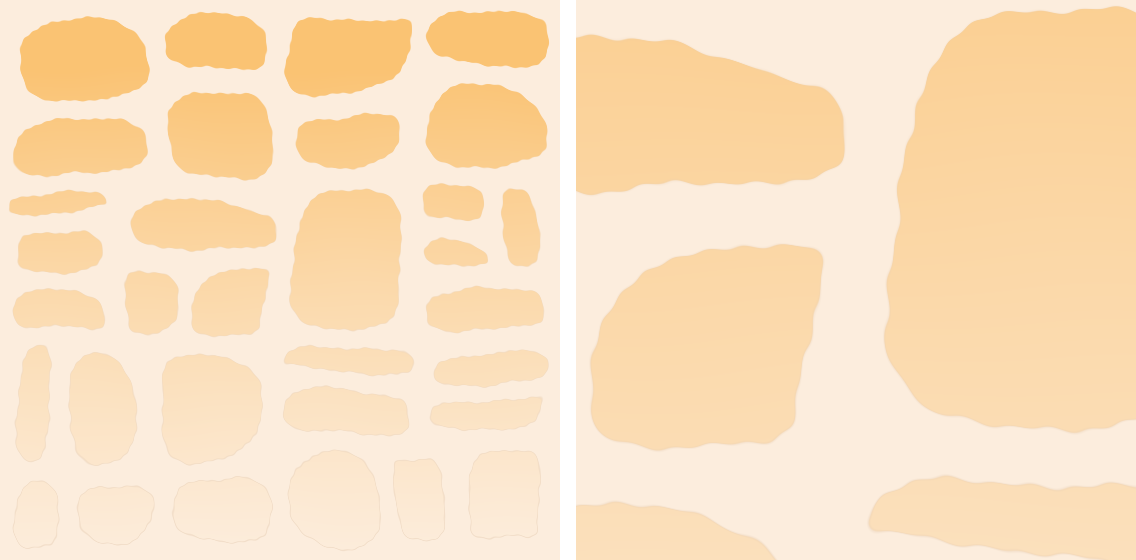
Left: the whole. Right: its middle third, enlarged.
Give the GLSL for this pattern, as a WebGL 1 fragment shader.

```glsl
precision highp float;
// Irregular rounded paving stones, fading from amber at the top into cream at the bottom.

uniform vec2 u_resolution;

const vec3 CREAM = vec3(0.988, 0.929, 0.865);
const vec3 AMBER = vec3(0.980, 0.763, 0.450);
const vec3 RIM   = vec3(0.900, 0.800, 0.700);

const float TAU        = 6.2831853;
const float SEED       = 3.0;
const float MARGIN     = 0.010;               // free border of the tile
const vec2  STOP_AREA  = vec2(0.018, 0.085);  // range of plot areas that stay whole
const vec2  SPLIT      = vec2(0.37, 0.63);    // range of cut positions
const vec2  GAP        = vec2(0.011, 0.027);  // range of insets on each side
const vec2  SQUARENESS = vec2(2.2, 6.5);      // range of corner exponents
const float ASPECT     = 1.3;                 // preferred width over height
const float SKEW       = 0.08;
const float BEND       = 0.006;               // slow bending of the layout
const float ROUGHNESS  = 0.0028;              // ripple of the outlines
const float RIM_WIDTH  = 0.0010;
const float RIM_ALPHA  = 0.45;
const float FADE_START = 0.88;                // height where the fade begins

float hash(float id, float salt) {
  return fract(sin(id * 12.99 + (salt + SEED) * 78.23) * 4375.85);
}

float hashRange(float id, float salt, vec2 range) {
  return mix(range.x, range.y, hash(id, salt));
}

// Layered sines with whole frequencies, so they wrap at the tile edges.
vec2 bend(vec2 p) {
  return BEND * vec2(sin(TAU * (2.0 * p.y + p.x)) + 0.5 * sin(TAU * (5.0 * p.y - 2.0 * p.x)),
                     sin(TAU * (2.0 * p.x - p.y)) + 0.5 * sin(TAU * (5.0 * p.x + 3.0 * p.y)));
}

float ripple(vec2 p) {
  return ROUGHNESS * (0.5 * sin(TAU * dot(p, vec2(11.0, 7.0)))
                    + 0.4 * sin(TAU * dot(p, vec2(-17.0, 21.0)))
                    + 0.3 * sin(TAU * dot(p, vec2(43.0, 31.0))));
}

// Cuts the tile again and again; returns the number of the plot around p.
float findPlot(vec2 p, out vec2 lo, out vec2 hi) {
  float id = 1.0;
  lo = vec2(MARGIN);
  hi = vec2(1.0 - MARGIN);
  for (int i = 0; i < 8; i++) {
    vec2 size = hi - lo;
    if (size.x * size.y < hashRange(id, 1.0, STOP_AREA)) break;
    float bias = ASPECT * hashRange(id, 2.0, vec2(0.75, 1.25));
    vec2 axis = size.x > size.y * bias ? vec2(1.0, 0.0) : vec2(0.0, 1.0);
    float cut = dot(mix(lo, hi, hashRange(id, 3.0, SPLIT)), axis);
    float side = step(cut, dot(p, axis));
    lo = mix(lo, mix(lo, vec2(cut), axis), side);
    hi = mix(mix(hi, vec2(cut), axis), hi, side);
    id = id * 2.0 + side;
  }
  return id;
}

// Signed distance to a lopsided superellipse with a different exponent per corner.
float stoneDistance(vec2 p, float id, vec2 lo, vec2 hi) {
  vec2 maxGap = 0.22 * (hi - lo);
  lo += min(vec2(hashRange(id, 4.0, GAP), hashRange(id, 5.0, GAP)), maxGap);
  hi -= min(vec2(hashRange(id, 6.0, GAP), hashRange(id, 7.0, GAP)), maxGap);
  vec2 center = mix(lo, hi, 0.35 + 0.3 * vec2(hash(id, 8.0), hash(id, 9.0)));
  vec2 q = p - center;
  q.x += SKEW * (2.0 * hash(id, 10.0) - 1.0) * q.y;

  vec2 corner = step(0.0, q);
  vec2 halfSize = mix(center - lo, hi - center, corner);
  float pick = hash(id, 11.0 + dot(corner, vec2(1.0, 2.0)));
  float n = mix(SQUARENESS.x, SQUARENESS.y, pick * pick);

  vec2 a = max(abs(q) / halfSize, 0.001);
  float k = pow(pow(a.x, n) + pow(a.y, n), 1.0 / n);
  vec2 slope = pow(a / k, vec2(n - 1.0)) / halfSize;
  return (k - 1.0) / length(slope);
}

void main() {
  vec2 uv = gl_FragCoord.xy / u_resolution;
  float pixel = 1.0 / min(u_resolution.x, u_resolution.y);

  vec2 p = fract(uv + bend(uv));
  vec2 lo, hi;
  float id = findPlot(p, lo, hi);
  float d = stoneDistance(p, id, lo, hi) + ripple(uv);

  // Vertical fade
  float u = clamp((FADE_START - p.y) / FADE_START, 0.0, 1.0);
  float fade = u * (1.3 - 0.3 * u);

  // Stone fill, then a faint rim that shows on the pale stones
  float fill = 1.0 - smoothstep(-0.7 * pixel, 0.7 * pixel, d);
  float rim = 1.0 - smoothstep(0.0, RIM_WIDTH + 0.5 * pixel, abs(d));
  vec3 color = mix(CREAM, mix(AMBER, CREAM, fade), fill);
  color = mix(color, RIM, rim * RIM_ALPHA * fade);
  gl_FragColor = vec4(color, 1.0);
}
```
